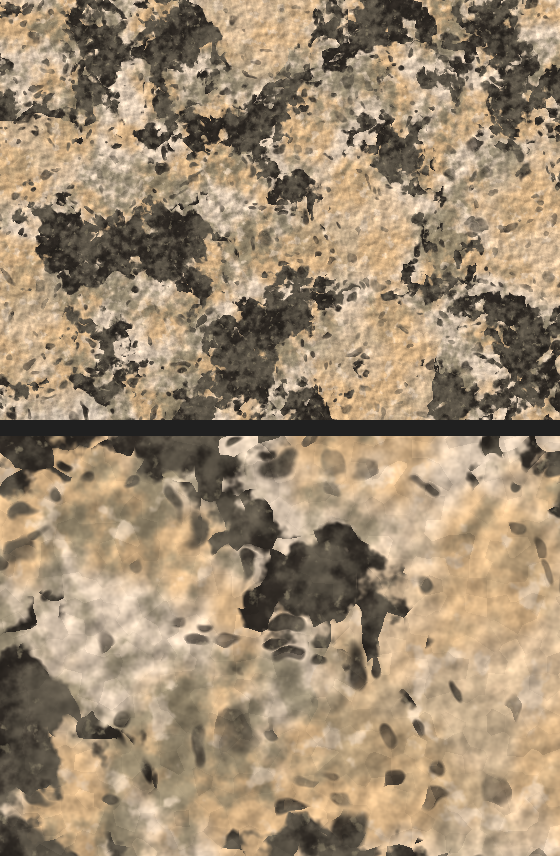
Top, the full canvas; bottom, a detail of the centre.
A WebGL 1 fragment shader for this texture:

```glsl
precision highp float;
uniform vec2 u_resolution;

const vec3 CREAM = vec3(0.87, 0.79, 0.70);
const vec3 PEACH = vec3(0.82, 0.68, 0.51);
const vec3 PALE_GREY = vec3(0.77, 0.72, 0.66);
const vec3 OLIVE = vec3(0.52, 0.48, 0.39);
const vec3 GRAPHITE = vec3(0.36, 0.33, 0.28);
const vec3 MICA = vec3(0.17, 0.15, 0.13);

vec2 hash2(vec2 p) {
  vec3 q = fract(p.xyx * vec3(0.1031, 0.1030, 0.0973));
  q += dot(q, q.yzx + 33.33);
  return fract((q.xx + q.yz) * q.zy);
}

float cornerSlope(vec2 corner, vec2 offset) {
  float angle = 6.2832 * hash2(corner).x;
  return dot(vec2(cos(angle), sin(angle)), offset);
}

float gradientNoise(vec2 p) {
  vec2 i = floor(p), f = fract(p);
  vec2 s = f * f * f * (f * (f * 6.0 - 15.0) + 10.0);
  vec2 e = vec2(1.0, 0.0);
  float low = mix(cornerSlope(i, f), cornerSlope(i + e, f - e), s.x);
  float high = mix(cornerSlope(i + e.yx, f - e.yx), cornerSlope(i + e.xx, f - e.xx), s.x);
  return mix(low, high, s.y);
}

float fbm(vec2 p) {
  float sum = 0.0, amplitude = 0.5;
  for (int k = 0; k < 4; k++) {
    sum += amplitude * gradientNoise(p);
    p = mat2(1.6, 1.2, -1.2, 1.6) * p + 19.7;
    amplitude *= 0.5;
  }
  return sum;
}

// Nearest jittered cell: x is the distance, yz are random values of the cell
vec3 grain(vec2 p) {
  vec2 base = floor(p);
  vec3 nearest = vec3(9.0, 0.0, 0.0);
  for (int y = -1; y <= 1; y++) {
    for (int x = -1; x <= 1; x++) {
      vec2 cell = base + vec2(float(x), float(y));
      float d = length(cell + 0.1 + 0.8 * hash2(cell) - p);
      if (d < nearest.x) nearest = vec3(d, hash2(cell + 71.3));
    }
  }
  return nearest;
}

// Round dark inclusions; only the given share of cells holds one
float specks(vec2 p, float share) {
  vec3 g = grain(p);
  float radius = mix(0.22, 0.46, g.z);
  return step(g.y, share) * (1.0 - smoothstep(radius - 0.1, radius + 0.1, g.x));
}

// Large feldspar crystals: x is coverage, y is tint
vec2 feldspar(vec2 p) {
  vec3 g = grain(p);
  float radius = mix(0.34, 0.52, g.z);
  float cover = step(g.y, 0.55) * (1.0 - smoothstep(radius - 0.12, radius + 0.08, g.x));
  return vec2(cover, fract(g.y * 17.0));
}

// Light falls from the upper left on a crumbled surface
float relief(vec2 p) {
  return fbm(p) - fbm(p + vec2(-0.18, 0.18));
}

vec3 lightStone(vec2 p, vec2 crystal) {
  vec3 color = mix(CREAM, PEACH, smoothstep(-0.14, 0.16, fbm(p * 9.0 + 5.0)));
  vec3 crystalColor = mix(PEACH * 1.02, PALE_GREY, smoothstep(0.55, 0.7, crystal.y));
  color = mix(color, crystalColor, 0.55 * crystal.x);
  float stain = fbm(p * 8.0 + 31.0) + 0.7 * fbm(p * 38.0 + 13.0);
  float olive = smoothstep(-0.1, 0.26, stain) * (1.0 - 0.6 * crystal.x);
  color = mix(color, OLIVE, 0.85 * olive);
  float flake = smoothstep(0.1, 0.24, fbm(p * 34.0 + 47.0));
  return mix(color, CREAM, 0.6 * flake);
}

vec3 darkStone(vec2 p) {
  float tone = fbm(p * 11.0 + 61.0) + 0.8 * fbm(p * 50.0 + 23.0);
  vec3 color = mix(MICA, GRAPHITE, smoothstep(-0.22, 0.16, tone));
  float dust = smoothstep(0.15, 0.32, fbm(p * 75.0 + 9.0));
  return mix(color, OLIVE, 0.7 * dust);
}

void main() {
  vec2 p = gl_FragCoord.xy / u_resolution.y + 3.0;
  vec2 warped = p + 0.07 * vec2(fbm(p * 9.0), fbm(p * 9.0 + 17.0));
  vec2 crystal = feldspar(warped * 2.7);

  // Ragged dark clumps, broken into grains and kept out of the crystals
  vec3 chip = grain(warped * 40.0);
  float clump = fbm(warped * 6.0) + 0.32 * fbm(p * 30.0) + 0.18 * (chip.y - 0.5);
  clump -= 0.26 * crystal.x;
  float dark = smoothstep(0.01, 0.07, clump);

  // Scattered inclusions gather around the clumps
  float nearClump = smoothstep(-0.3, 0.0, clump);
  float small = specks(warped * 52.0, 0.16);
  float large = specks(warped * 27.0 + 8.0, 0.10);
  dark = max(dark, max(small, large) * mix(0.45, 0.95, nearClump));

  vec3 color = mix(lightStone(p, crystal), darkStone(p), dark);
  float tint = grain(p * 65.0).y - 0.5;
  color *= 1.0 + 0.75 * relief(p * 36.0) + 0.12 * tint;
  gl_FragColor = vec4(clamp(color, 0.0, 1.0), 1.0);
}
```
